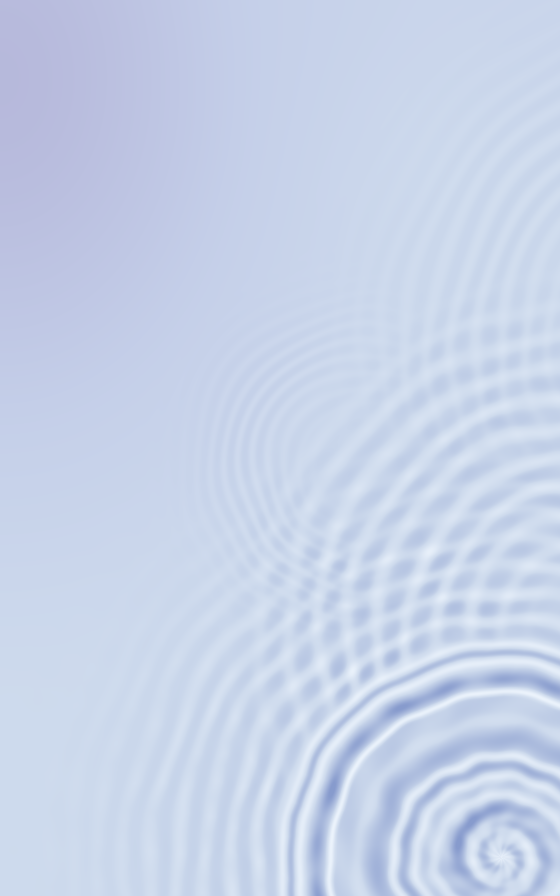
This background is drawn by a WebGL 2 fragment shader. Its source:

```glsl
#version 300 es
precision highp float;
uniform vec2 u_resolution;
out vec4 fragColor;

#define DROP_CENTER vec2(0.896, 0.069)
#define ECHO_CENTER vec2(1.04, 0.475)
#define FAINT_CENTER vec2(0.65, 0.77)
#define SIDE_CENTER vec2(1.28, 0.98)
#define OUTER_SPACING 0.047
#define ECHO_SPACING 0.054
#define LAVENDER vec3(0.715, 0.725, 0.86)
#define PERIWINKLE vec3(0.765, 0.805, 0.91)
#define PALE_BLUE vec3(0.805, 0.855, 0.928)
#define DEEP_BLUE vec3(0.50, 0.58, 0.79)
#define HIGHLIGHT vec3(0.95, 0.975, 1.0)

const float TAU = 6.2831853;

vec2 hash2(vec2 cell) {
  vec2 q = vec2(dot(cell, vec2(127.1, 311.7)), dot(cell, vec2(269.5, 183.3)));
  return fract(sin(q) * 43758.5);
}

// Distance to the nearest scattered point, for uneven water
float cellular(vec2 p) {
  vec2 cell = floor(p), f = fract(p);
  float nearest = 2.0;
  for (int y = -1; y <= 1; y++)
    for (int x = -1; x <= 1; x++) {
      vec2 o = vec2(x, y);
      vec2 d = o + hash2(cell + o) - f;
      nearest = min(nearest, dot(d, d));
    }
  return sqrt(nearest);
}

float band(float r, float at, float width) {
  float d = (r - at) / width;
  return exp(-d * d);
}

// Wave with crests narrower than its troughs
float crest(float phase) {
  float s = sin(phase * TAU);
  return s + 0.35 * (s * s - 0.5);
}

vec3 waterBase(vec2 p) {
  float fromCorner = length((p - vec2(0.0, 1.46)) * vec2(1.0, 0.72));
  vec3 color = mix(LAVENDER, PERIWINKLE, smoothstep(0.0, 0.5, fromCorner));
  color = mix(color, PALE_BLUE, smoothstep(0.3, 0.85, fromCorner));
  float topShade = smoothstep(1.25, 1.65, p.y) * 0.4;
  return mix(color, PERIWINKLE, topShade * smoothstep(0.2, 0.7, p.x));
}

// Strong rings around the drop: positive is light, negative is dark
float dropRings(float r, float a) {
  float inside = 1.0 - smoothstep(0.29, 0.305, r);
  float patches = 0.72 + 0.16 * sin(a * 21.0) + 0.12 * sin(a * 9.0 + 2.0);
  float upperLeft = 0.85 + 0.3 * cos(a - 2.4);
  float h = -0.95 * patches * upperLeft * band(r, 0.324, 0.014);
  h += 0.85 * band(r, 0.300, 0.006) + 0.65 * band(r, 0.354, 0.008);
  h += -0.45 * band(r, 0.370, 0.007) + 0.5 * band(r, 0.386, 0.007);
  // Broad basins and thin bright rims nearer the middle
  h += inside * (-0.16 + 0.08 * sin(a * 11.0 + r * 60.0));
  h += 0.22 * band(r, 0.25, 0.012) - 0.38 * band(r, 0.215, 0.018);
  h += 0.72 * band(r, 0.186, 0.008) - 0.4 * band(r, 0.168, 0.009);
  h += 0.6 * band(r, 0.148, 0.008) + 0.5 * band(r, 0.115, 0.009);
  h -= 0.5 * band(r, 0.083, 0.016) * (0.7 + 0.5 * cos(a - 2.5));
  // Small swirl and glint
  float core = 1.0 - smoothstep(0.06, 0.14, r);
  h += 0.3 * core * sin(r * 150.0 + a * 2.0) * smoothstep(0.0, 0.02, r);
  return h + 0.75 * band(r, 0.0, 0.016) + 0.4 * band(r, 0.05, 0.009);
}

void main() {
  vec2 p = gl_FragCoord.xy / u_resolution.x;
  vec3 color = waterBase(p);
  float uneven = cellular(p * vec2(13.0, 15.0)) - 0.5;
  float wobble = 0.004 * sin(p.x * 17.0 + p.y * 11.0)
               + 0.003 * sin(p.x * 31.0 - p.y * 27.0);

  // Drop, slightly wider than tall
  vec2 d = p - DROP_CENTER;
  float a = atan(d.y, d.x);
  float r = length(d);
  float bend = -0.007 * cos(a * 2.0) + 0.003 * sin(a * 7.0)
             + 0.002 * sin(a * 16.0 + 1.0);
  float ring = r + bend * smoothstep(0.02, 0.2, r) + 0.004 * uneven;
  float h = dropRings(ring, a);

  // Wave train spreading outwards
  float outside = smoothstep(0.37, 0.42, ring);
  float fade = exp(-(r - 0.38) * 4.2) * (1.0 - smoothstep(0.6, 0.88, r));
  h += 0.30 * outside * fade * (1.0 + uneven)
     * crest((ring + wobble - 0.386) / OUTER_SPACING + 0.25);

  // Crossing waves above the drop
  float e = length(p - ECHO_CENTER) + wobble;
  float echoFade = smoothstep(0.05, 0.25, e) * (1.0 - smoothstep(0.4, 0.68, e));
  h += 0.23 * outside * echoFade * (1.0 + uneven)
     * crest((e - 0.42) / ECHO_SPACING + 0.25);

  // Faint distant arcs
  float f = length(p - FAINT_CENTER) + wobble;
  float leftSide = 1.0 - smoothstep(0.45, 0.8, p.x);
  h += 0.09 * band(f, 0.21, 0.09) * leftSide * crest(f / 0.027);
  float s = length(p - SIDE_CENTER) + wobble;
  h += 0.09 * band(s, 0.43, 0.17) * smoothstep(0.7, 1.0, p.y) * crest(s / 0.042);

  // Fine unevenness, strongest near the waves
  h += 0.10 * uneven * (1.0 - smoothstep(0.4, 1.0, r));
  color = mix(color, HIGHLIGHT, clamp(h, 0.0, 1.0));
  color = mix(color, DEEP_BLUE, clamp(-h, 0.0, 1.0) * 0.9);
  fragColor = vec4(color, 1.0);
}
```
